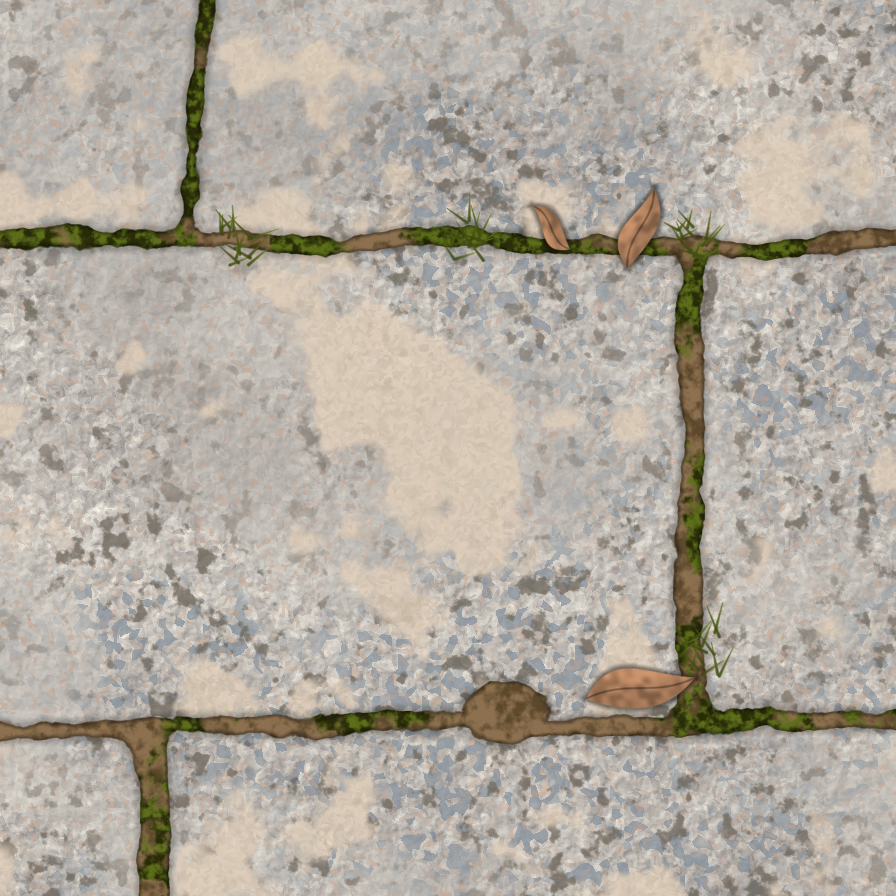
Write a Shadertoy shader that draws this texture.

```glsl
// Weathered granite pavers in a staggered bond: two bed joints and offset head joints.
// Cellular grains and layered noise build the stone; the warped joint distance
// field holds soil, moss and shadow, with grass tufts and dry leaves on top.

const float ROW_Y = 0.19, ROW_H = 0.539;            // bed joint offset and spacing
const float JOINT_X = 0.208, STAGGER = 0.562;       // head joint offset and shift per row
const float BED_HALF = 0.010, HEAD_HALF = 0.014;    // joint half widths
const float GRAIN = 105.0;                          // crystals per canvas height
const vec2 WORN_AT = vec2(0.46, 0.53);              // centre of the pale worn patch
const vec2 SPILL_AT = vec2(0.565, 0.205);           // soil washed out of a joint
const int TUFTS = 4, BLADES = 16, LEAVES = 3;
const vec3 STONE_LIGHT = vec3(0.80, 0.78, 0.75), STONE_DARK = vec3(0.66, 0.64, 0.62);
const vec3 CREAM = vec3(0.87, 0.80, 0.72), BLUE = vec3(0.48, 0.53, 0.58);
const vec3 RUST = vec3(0.74, 0.60, 0.51), PIT = vec3(0.42, 0.39, 0.35);
const vec3 SOIL = vec3(0.55, 0.44, 0.31), SOIL_DARK = vec3(0.36, 0.28, 0.17);
const vec3 MOSS = vec3(0.36, 0.43, 0.10), MOSS_DARK = vec3(0.16, 0.17, 0.03);
const vec3 LEAF = vec3(0.66, 0.48, 0.35);

float hash(vec2 p) {
    vec3 q = fract(p.xyx * 0.1031);
    q += dot(q, q.yzx + 33.33);
    return fract((q.x + q.y) * q.z);
}

float noise(vec2 p) {
    vec2 i = floor(p), f = fract(p), e = vec2(1, 0);
    f *= f * (3.0 - 2.0 * f);
    return mix(mix(hash(i), hash(i + e), f.x),
               mix(hash(i + e.yx), hash(i + e.xx), f.x), f.y);
}

float fbm(vec2 p) {
    float sum = 0.0, amp = 0.533;
    for (int i = 0; i < 4; i++, amp *= 0.5) {
        sum += amp * noise(p);
        p = mat2(1.6, 1.2, -1.2, 1.6) * p + 17.3;
    }
    return sum;
}

// Random value of the nearest cellular feature point
float cellTone(vec2 p) {
    vec2 base = floor(p);
    float best = 9.0, tone = 0.0;
    for (int k = 0; k < 9; k++) {
        vec2 c = base + vec2(k % 3 - 1, k / 3 - 1);
        vec2 d = c + vec2(hash(c), hash(c + 41.7)) - p;
        if (dot(d, d) < best) { best = dot(d, d); tone = hash(c + 87.1); }
    }
    return tone;
}

// Signed distance to the joints, negative inside
float jointDistance(vec2 p) {
    vec2 q = p + 0.030 * (vec2(fbm(p * 8.0), fbm(p * 8.0 + 50.0)) - 0.5);
    float row = floor((q.y - ROW_Y) / ROW_H);
    float y = q.y - ROW_Y - row * ROW_H, period = 2.0 * STAGGER;
    float x = q.x - JOINT_X - STAGGER * (1.0 - mod(row, 2.0)) - 0.08 * sin(1.5 * row) * y;
    float head = abs(mod(x + STAGGER, period) - STAGGER) - HEAD_HALF + 0.006 * sin(1.6 * row);
    float bed = min(y, ROW_H - y) - BED_HALF;
    float h = max(0.024 - abs(head - bed), 0.0) / 0.024;
    float d = min(head, bed) - 0.006 * h * h;
    vec2 spill = (p - SPILL_AT) / vec2(0.050, 0.034);
    d = min(d, 0.036 * (length(spill) - 1.0));
    return d + 0.012 * (fbm(p * 42.0) - 0.5);
}

vec3 stoneColor(vec2 p) {
    vec2 w = p + 0.008 * vec2(noise(p * 90.0), noise(p * 90.0 + 20.0));
    float coarse = cellTone(w * GRAIN), fine = cellTone(w * GRAIN * 2.1);
    float rough = 0.4 + 0.6 * smoothstep(0.36, 0.58, fbm(p * 4.0 + 7.0));
    float relief = fbm(p * 75.0) - fbm((p + vec2(-0.003, 0.003)) * 75.0);
    float tone = 0.66 + 1.1 * (fbm(p * 6.0) - 0.5)
               + rough * (1.0 * (coarse - 0.5) + 0.9 * (fine - 0.5) + 2.6 * relief);
    vec3 col = mix(STONE_DARK, STONE_LIGHT, tone);
    float cool = smoothstep(0.38, 0.62, fbm(p * 3.5 + 3.0) + 0.22 * (p.x - 0.5));
    col = mix(col, BLUE, 0.7 * cool * smoothstep(0.70, 0.80, coarse) * rough);
    col = mix(col, RUST, 0.45 * smoothstep(0.88, 0.93, fine));
    col = mix(col, PIT, 0.75 * rough * smoothstep(0.60, 0.74, fbm(p * 58.0 + 30.0)));
    vec2 q = (p - WORN_AT) * mat2(9.0, 3.0, -1.0, 4.5);
    float worn = smoothstep(0.60, 0.72, fbm(p * 13.0 + 5.0) + 0.26 * exp(-dot(q, q)));
    return mix(col, CREAM + 0.05 * (fine - 0.5), 0.8 * worn);
}

vec3 jointColor(vec2 p, float d) {
    float grit = fbm(p * 95.0);
    vec3 soil = mix(SOIL_DARK, SOIL, smoothstep(0.25, 0.65, grit + 0.2 * noise(p * 14.0) - 0.05));
    vec3 moss = mix(MOSS_DARK, MOSS, smoothstep(0.32, 0.68, fbm(p * 130.0 + 9.0)));
    float cover = fbm(p * 15.0 + 2.0) + 0.32 * (p.y - 0.45) + 0.25 * (grit - 0.5);
    vec3 col = mix(soil, moss, smoothstep(0.45, 0.57, cover));
    return col * mix(0.62, 1.0, smoothstep(0.0, 0.006, -d));   // shaded lip
}

void mainImage(out vec4 fragColor, in vec2 fragCoord) {
    vec2 p = fragCoord / iResolution.y;
    float px = 1.0 / iResolution.y, d = jointDistance(p);
    vec3 stone = stoneColor(p) * mix(0.80, 1.0, smoothstep(0.0, 0.010, d));
    vec3 col = mix(jointColor(p, d), stone, smoothstep(-px, px, d));

    // Grass tufts fanning out of the joints
    for (int i = 0; i < TUFTS * BLADES; i++) {
        float k = float(i / BLADES), a = hash(vec2(i, 3)), b = hash(vec2(i, 8));
        vec2 root = vec2(0.78 - 0.26 * max(k - 1.0, 0.0), ROW_Y + (k < 0.5 ? 0.08 : ROW_H));
        root += 0.05 * (vec2(b, hash(vec2(i, 5))) - 0.5);
        float lean = 2.6 * (a - 0.5), len = 0.016 + 0.022 * b;
        vec2 q = p - root, dir = vec2(sin(lean), cos(lean));
        float t = clamp(dot(q, dir) / len, 0.0, 1.0);
        float blade = length(q - dir * len * t) - 0.0018 * (1.0 - 0.8 * t);
        col = mix(col, mix(MOSS_DARK, MOSS * 1.25, 0.3 + 0.7 * t * a), 0.85 * smoothstep(px, -px, blade));
    }

    // Curled dry leaves with a soft shadow and a midrib
    for (int i = 0; i < LEAVES; i++) {
        float k = float(i), turn = 0.25 + 1.07 * k, len = 0.062 - 0.015 * k;
        vec2 at = vec2(0.715 - 0.05 * k * (k - 1.0), ROW_Y + 0.042 + (i > 0 ? ROW_H - 0.025 : 0.0));
        vec2 q = mat2(cos(turn), -sin(turn), sin(turn), cos(turn)) * (p - at);
        q.y += 0.006 * sin(q.x / len * 2.5);
        float u = clamp(q.x / len, -1.0, 1.0);
        float leaf = max(abs(q.y) - 0.36 * len * (1.0 - u * u) * (1.0 - 0.3 * u), abs(q.x) - len);
        col *= 1.0 - 0.45 * smoothstep(0.008, 0.0, leaf);
        vec3 tint = LEAF * (0.80 + 0.35 * noise(q * 120.0) + 6.0 * q.y);
        tint *= 1.0 - 0.35 * smoothstep(0.0022, 0.0, abs(q.y));
        col = mix(col, tint, smoothstep(px, -px, leaf));
    }
    fragColor = vec4(clamp(col, 0.0, 1.0), 1.0);
}
```
